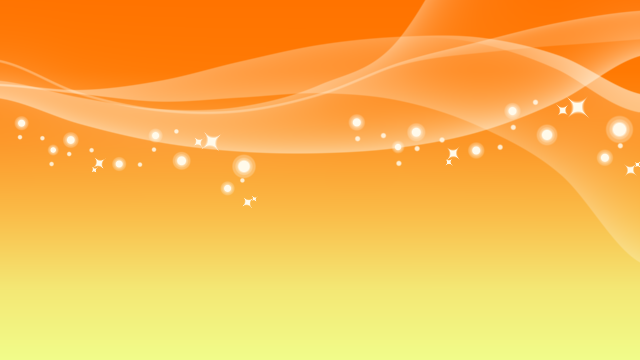
Reproduce this background procedurally as a Shadertoy shader.

```glsl
// Orange to yellow gradient with translucent waves, glowing discs and sparkles.

#define WAVE_GLOW 0.50
#define VEIL_GLOW 0.36
#define ARC_GLOW 0.27
#define RIBBON_ALPHA 0.17
#define DOT_RADIUS 0.075
#define CLUSTER_TURN 0.165
#define CLUSTER_SCALE 1.16
#define SPARKLE_TILT 0.65

const vec3 WARM_WHITE = vec3(1.0, 0.98, 0.92);

// Canvas is 9 units high, y runs down from the top; curve knots are 2 units apart.
const float WAVE[9]   = float[9](2.46, 3.10, 3.56, 3.79, 3.83, 3.69, 3.29, 2.52, 1.40);
const float ARC[9]    = float[9](2.10, 2.25, 2.02, 1.54, 1.12, 0.92, 0.94, 1.40, 2.35);
const float FALL[9]   = float[9](2.15, 2.35, 2.54, 2.44, 2.33, 2.52, 3.17, 4.35, 6.56);
const float VEIL[9]   = float[9](2.02, 2.44, 2.73, 2.67, 2.12, 0.94, -2.9, -9.0, -15.0);
const float RIBBON[9] = float[9](1.50, 2.31, 2.73, 2.75, 2.33, 1.56, 1.04, 0.56, 0.27);

// Disc motif: offset and radius. Sparkle motif: offset and arm length.
const vec3 DISCS[8] = vec3[8](
    vec3(0.00, 0.00, 0.17), vec3(1.23, 0.42, 0.19), vec3(0.79, 0.67, 0.13),
    vec3(2.44, 1.02, 0.17), vec3(3.35, 0.31, 0.17), vec3(4.00, 0.94, 0.22),
    vec3(5.56, 1.08, 0.29), vec3(5.15, 1.63, 0.17));
const vec3 SPARKLES[3] = vec3[3](
    vec3(1.94, 1.00, 0.21), vec3(4.75, 0.46, 0.33), vec3(5.65, 1.98, 0.19));

float pixel;

vec3 backdrop(float t) {
    vec3 ramp[6] = vec3[6](
        vec3(1.0, 0.45, 0.0), vec3(1.0, 0.475, 0.01), vec3(0.99, 0.59, 0.15),
        vec3(0.98, 0.74, 0.285), vec3(0.955, 0.905, 0.455), vec3(0.945, 0.99, 0.54));
    float s = clamp(t, 0.0, 0.9999) * 5.0;
    int i = int(s);
    return mix(ramp[i], ramp[i + 1], fract(s));
}

// Catmull-Rom height of a curve
float height(float x, float k[9]) {
    float s = clamp(x * 0.5, 0.0, 7.9999);
    int i = int(s);
    float t = fract(s);
    float a = k[max(i - 1, 0)], b = k[i], c = k[i + 1], d = k[min(i + 2, 8)];
    return b + 0.5 * t * (c - a + t * (2.0*a - 5.0*b + 4.0*c - d + t * (3.0*(b - c) + d - a)));
}

// Approximate distance to a curve, positive below it
float below(vec2 p, float k[9]) {
    float h = height(p.x, k);
    float slope = (height(p.x + 0.02, k) - height(p.x - 0.02, k)) / 0.04;
    return (p.y - h) / sqrt(1.0 + slope * slope);
}

float inside(float d) { return smoothstep(-pixel, pixel, d); }

// Light that starts at an edge and fades inward
float edgeGlow(float d, float reach) { return inside(d) * exp(-max(d, 0.0) / reach); }

void lighten(inout vec3 col, float alpha) { col = mix(col, WARM_WHITE, clamp(alpha, 0.0, 1.0)); }

float disc(vec2 p, float r) {
    float d = length(p);
    float rings = 0.28 * inside(r - d) + 0.22 * inside(0.74 * r - d);
    return rings + 0.65 * smoothstep(0.65 * r, 0.35 * r, d);
}

float dotLight(vec2 p) {
    return 0.85 * smoothstep(DOT_RADIUS, DOT_RADIUS * 0.4, length(p));
}

// Four-pointed star with a soft core
float sparkle(vec2 p, float arm) {
    float c = cos(SPARKLE_TILT), s = sin(SPARKLE_TILT);
    vec2 v = sqrt(abs(mat2(c, s, -s, c) * p) / arm);
    return smoothstep(1.15, 0.75, v.x + v.y) + 0.35 * exp(-dot(p, p) / (0.06 * arm * arm));
}

void drawCluster(inout vec3 col, vec2 p) {
    for (int i = 0; i < 8; i++) {
        vec2 q = p - DISCS[i].xy;
        lighten(col, disc(q, DISCS[i].z));
        // Small dots below and beside some discs
        if (i < 3 || i % 2 == 0) lighten(col, dotLight(q - vec2(-0.04, 0.35)));
        if (i < 5 && i != 2) lighten(col, dotLight(q - vec2(0.52, 0.375 - 0.12 * float(i))));
    }
    for (int i = 0; i < 3; i++) {
        vec2 q = p - SPARKLES[i].xy;
        float arm = SPARKLES[i].z, turn = 2.2 + 0.9 * float(i * i);
        lighten(col, sparkle(q, arm));
        lighten(col, sparkle(q - arm * vec2(cos(turn), sin(turn)), arm * 0.55));
    }
}

void mainImage(out vec4 fragColor, in vec2 fragCoord) {
    pixel = 9.0 / iResolution.y;
    vec2 p = vec2(fragCoord.x, iResolution.y - fragCoord.y) * pixel;
    vec3 col = backdrop(p.y / 9.0);

    // Broad waves
    float arc = below(p, ARC), fall = below(p, FALL);
    lighten(col, WAVE_GLOW * edgeGlow(-below(p, WAVE), 0.55));
    lighten(col, VEIL_GLOW * edgeGlow(below(p, VEIL), 0.6));
    lighten(col, ARC_GLOW * edgeGlow(arc, 0.65) * inside(-fall));
    lighten(col, ARC_GLOW * edgeGlow(-fall, 0.75) * inside(arc));

    // Narrow ribbons widening to the right
    float widen = smoothstep(9.5, 16.0, p.x);
    float ribbon = below(p, RIBBON);
    float band = inside(ribbon) * inside(0.06 + 0.65 * widen - ribbon);
    lighten(col, band * (RIBBON_ALPHA + 0.2 * exp(-max(ribbon, 0.0) / 0.12)));
    lighten(col, 0.42 * widen * inside(arc) * inside(0.45 * widen - arc));

    // Two clusters: the second is turned and enlarged
    drawCluster(col, p - vec2(0.54, 3.08));
    float c = cos(CLUSTER_TURN), s = sin(CLUSTER_TURN);
    drawCluster(col, mat2(c, s, -s, c) * (p - vec2(8.92, 3.06)) / CLUSTER_SCALE);

    fragColor = vec4(col, 1.0);
}
```
